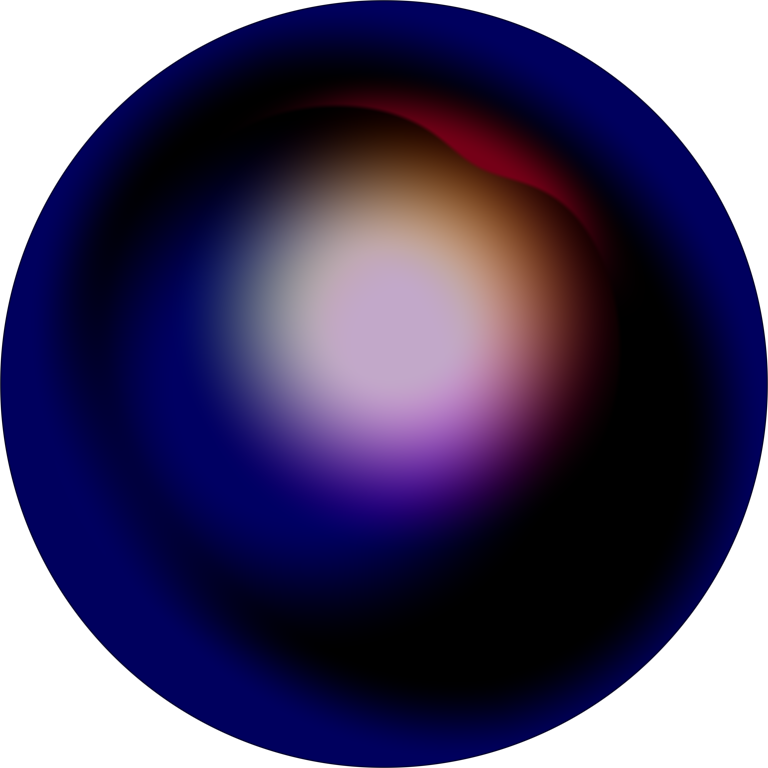
A three.js fragment shader for this background:

```glsl
// A dark blue disc on white holding a soft, glowing sphere of shifted colours.
// Red, green and blue are separate blurred blobs; a wavy polar edge cuts them
// off and carries a red crescent, and a blue halo lights the rim of the disc.
varying vec2 vUv;

// Blurred disc: 1 inside the inner radius, 0 beyond the outer one.
float softDisc(vec2 offset, float inner, float outer) {
  return 1.0 - smoothstep(inner, outer, length(offset));
}

// Radius of the sphere's edge: a notch at upper right, a swell at upper left.
float sphereEdge(float angle) {
  float notch = (angle - 1.08) / 0.31;
  return 0.3125 + 0.029 * smoothstep(1.4, 2.22, angle)
       - 0.042 * exp(-notch * notch);
}

// Blue light along the rim, deepest towards the lower left.
float rimHalo(vec2 fromCentre, float radius) {
  vec2 dir = fromCentre / max(radius, 0.0001);
  float start = 0.384 - 0.066 * dir.x * dir.y
              - 0.039 * max(dot(dir, vec2(-0.94, -0.34)), 0.0);
  return smoothstep(start, start + 0.111, radius);
}

void main() {
  vec2 fromCentre = vUv - 0.5;
  float radius = length(fromCentre);

  // Polar position around the sphere
  vec2 fromSphere = vUv - vec2(0.495, 0.544);
  float angle = atan(fromSphere.y, fromSphere.x);
  float reach = length(fromSphere);
  float edge = sphereEdge(angle);
  float outside = smoothstep(edge - 0.004, edge + 0.004, reach);

  // Offset colour blobs of the sphere
  float red = 0.76 * softDisc(vUv - vec2(0.534, 0.583), 0.091, 0.306);
  float green = 0.66 * softDisc((vUv - vec2(0.508, 0.590)) * vec2(0.92, 1.0), 0.078, 0.267);
  float blueCore = 0.40 * softDisc(vUv - vec2(0.534, 0.551), 0.065, 0.286);
  float blueBody = 0.39 * softDisc(vUv - vec2(0.404, 0.499), 0.169, 0.352);
  vec3 color = vec3(red, green, blueCore) * (1.0 - outside);
  color.b += blueBody;

  // Red crescent, sharp within and fading outwards
  float span = smoothstep(0.1, 0.8, angle) * (1.0 - smoothstep(1.6, 2.3, angle));
  float crescent = outside * span * (1.0 - smoothstep(0.28, 0.365, reach));
  color += vec3(0.46, 0.0, 0.09) * crescent;

  // Halo, thin dark rim and white surround
  color += vec3(0.0, 0.0, 0.37) * rimHalo(fromCentre, radius);
  color *= 1.0 - 0.7 * smoothstep(0.497, 0.5, radius);
  color = mix(color, vec3(1.0), smoothstep(0.4988, 0.5008, radius));

  gl_FragColor = vec4(color, 1.0);
}
```
